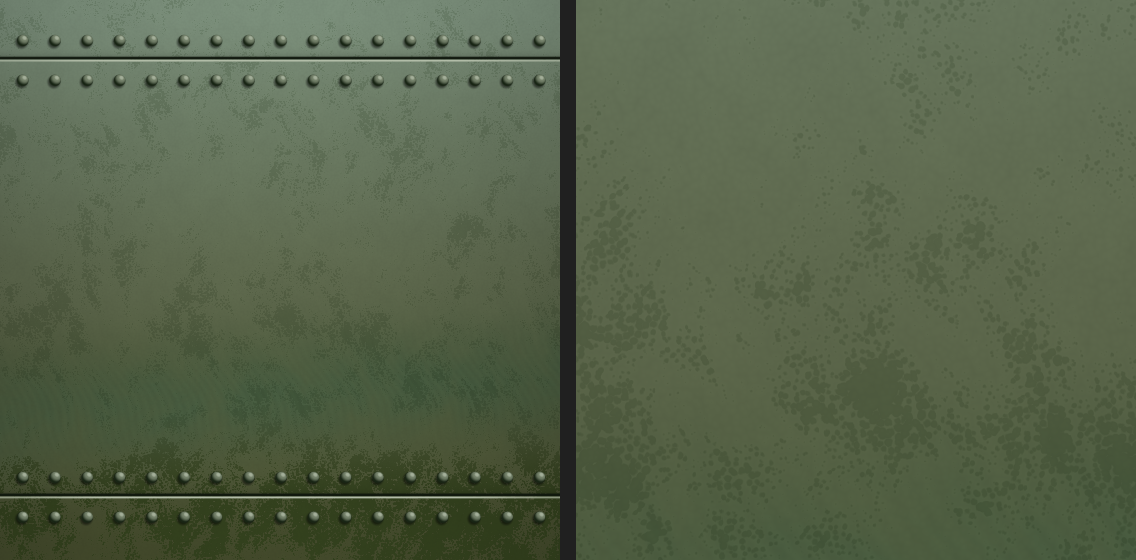
Left: the whole. Right: its middle third, enlarged.
Reproduce this texture procedurally as a WebGL 2 fragment shader.

```glsl
#version 300 es
precision highp float;

#define RIVETS 17.0
#define RIVET_PITCH 0.0577
#define RIVET_START 0.0405
#define RIVET_RADIUS 0.0102
#define ROW_OFFSET 0.0355
#define SEAM_TOP 0.8940
#define SEAM_BOTTOM 0.1140
#define SEAM_WIDTH 0.0046
#define GRAIN_SCALE 230.0
#define WEAR_SCALE vec2(6.5, 5.0)
#define VIGNETTE 0.45

uniform vec2 u_resolution;
out vec4 fragColor;

const vec3 SHADOW = vec3(0.06, 0.09, 0.05);
const vec3 HIGHLIGHT = vec3(0.70, 0.74, 0.66);
const vec3 MOSS = vec3(0.185, 0.24, 0.105);
const vec3 TEAL = vec3(0.27, 0.35, 0.245);

vec2 hash2(vec2 p) {
  vec3 q = fract(p.xyx * vec3(0.1031, 0.1030, 0.0973));
  q += dot(q, q.yzx + 33.33);
  return fract((q.xx + q.yz) * q.zy);
}

// Distance to the nearest jittered cell point
float cellular(vec2 p) {
  vec2 cell = floor(p), f = fract(p);
  float nearest = 2.0;
  for (int j = -1; j <= 1; j++)
    for (int i = -1; i <= 1; i++) {
      vec2 o = vec2(i, j);
      vec2 d = o + hash2(cell + o + 50.0) - f;
      nearest = min(nearest, dot(d, d));
    }
  return sqrt(nearest);
}

// Warped cellular octaves, roughly centred on zero
float wear(vec2 p) {
  float sum = 0.0, amp = 0.45;
  for (int i = 0; i < 5; i++) {
    p += 0.22 * sin(p.yx * 2.3 + vec2(1.7, 4.1));
    sum += amp * (0.47 - cellular(p));
    p = mat2(1.6, 1.2, -1.2, 1.6) * p + 7.3;
    amp *= 0.7;
  }
  return sum;
}

// Smooth coverage of a shape from its signed distance
float fill(float d, float px) { return 1.0 - smoothstep(-px, px, d); }

// Paint fading from olive below to pale grey green above
vec3 paint(float y) {
  vec3 c = mix(vec3(0.255, 0.28, 0.165), vec3(0.305, 0.335, 0.215), smoothstep(0.0, 0.22, y));
  c = mix(c, vec3(0.355, 0.395, 0.29), smoothstep(0.25, 0.5, y));
  c = mix(c, vec3(0.405, 0.465, 0.375), smoothstep(0.45, 0.8, y));
  return mix(c, vec3(0.465, 0.54, 0.465), smoothstep(0.72, 1.0, y));
}

vec3 plate(vec2 p) {
  vec3 c = paint(p.y);
  float broad = wear(p * WEAR_SCALE);
  float fine = wear(p * WEAR_SCALE * 3.4 + 19.0);
  float grain = 0.45 - cellular(p * GRAIN_SCALE);
  // Teal stain with a faint slanted weave
  float bandPos = (p.y - 0.295 - 0.07 * (p.x - 0.5)) / 0.095;
  float weave = sin(p.x * 420.0 + p.y * 190.0 + 4.0 * sin(p.y * 38.0));
  float stain = exp(-bandPos * bandPos) * clamp(0.78 + broad, 0.0, 1.0);
  c = mix(c, TEAL * (1.0 + 0.02 * weave), stain);
  // Ragged worn flecks, denser and darker towards the foot
  float foot = 1.0 - smoothstep(0.1, 0.26, p.y);
  float midPos = (p.y - 0.42) / 0.14;
  float cover = 0.25 - foot * (0.2 + 0.16 * (p.x - 0.5)) - 0.07 * exp(-midPos * midPos);
  float field = 0.75 * broad + 0.75 * fine + 0.42 * grain;
  vec3 worn = mix(c * vec3(0.87, 0.89, 0.86), MOSS, foot * 0.9);
  c = mix(c, worn, smoothstep(-0.06, 0.07, field - cover));
  // Soft mottling and side falloff
  c *= 1.0 + 0.06 * fine + 0.03 * grain;
  float side = p.x - 0.5;
  return c * (1.03 - VIGNETTE * side * side);
}

// Dark groove above a bright lip
vec3 seam(vec3 c, vec2 p, float y, float px) {
  float d = p.y - y, halfWidth = 0.5 * SEAM_WIDTH;
  c *= 1.0 - 0.35 * exp(-max(d, 0.0) / 0.005) * step(0.0, d);
  float groove = fill(abs(d - halfWidth) - halfWidth, px);
  float lip = fill(abs(d + 0.9 * halfWidth) - 0.8 * halfWidth, px);
  float ends = 0.7 + 0.3 * smoothstep(0.0, 0.2, min(p.x, 1.0 - p.x));
  c = mix(c, HIGHLIGHT, lip * ends);
  return mix(c, SHADOW, groove * 0.95);
}

// Row of domed heads with a soft drop shadow
vec3 rivetRow(vec3 c, vec2 p, float y, float px) {
  float id = clamp(round((p.x - RIVET_START) / RIVET_PITCH), 0.0, RIVETS - 1.0);
  vec2 q = p - vec2(RIVET_START + id * RIVET_PITCH, y);
  vec2 n = q / RIVET_RADIUS;
  c *= 0.5 + 0.5 * smoothstep(0.7, 1.4, length(n + vec2(0.2, 0.3)));
  float z = sqrt(max(0.0, 1.0 - dot(n, n)));
  float light = dot(vec3(n, z), normalize(vec3(0.35, 0.5, 0.8)));
  vec3 dome = mix(SHADOW * 1.6, vec3(0.47, 0.52, 0.43), smoothstep(0.05, 0.95, light));
  dome = mix(dome, HIGHLIGHT, 0.75 * smoothstep(0.86, 1.0, light));
  return mix(c, dome, fill(length(q) - RIVET_RADIUS, px));
}

void main() {
  vec2 p = gl_FragCoord.xy / u_resolution;
  float px = 0.9 / min(u_resolution.x, u_resolution.y);
  vec3 c = plate(p);
  for (int i = 0; i < 2; i++) {
    float y = i == 0 ? SEAM_TOP : SEAM_BOTTOM;
    c = seam(c, p, y, px);
    for (int s = -1; s <= 1; s += 2)
      c = rivetRow(c, p, y - 0.002 + float(s) * ROW_OFFSET, px);
  }
  fragColor = vec4(c, 1.0);
}
```
